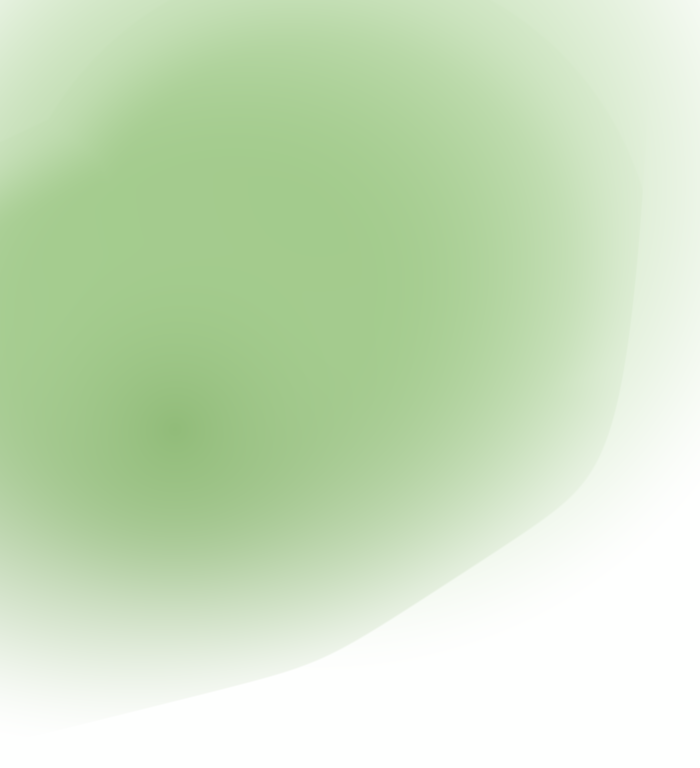
A Shadertoy shader for this background:

```glsl
const vec3 PAPER = vec3(0.998, 1.0, 0.998);
const vec3 HALO_GREEN = vec3(0.737, 0.859, 0.667);
const vec3 LEAF_GREEN = vec3(0.627, 0.788, 0.537);
const vec3 SAGE_GREEN = vec3(0.612, 0.745, 0.530);
const vec3 CORE_GREEN = vec3(0.565, 0.733, 0.470);

// Lengths are fractions of the canvas height
const vec2 HALO_CENTER = vec2(0.416, 0.759);
const float HALO_RADIUS = 0.66;
const float HALO_GAIN = 6.1;

const vec2 BLOB_CENTER = vec2(0.247, 0.584);
const vec2 BLOB_RADII = vec2(0.62, 0.53);
const float BLOB_TILT = 0.25;
const float BLOB_OPACITY = 0.87;

const vec2 DISC_CENTER = vec2(0.43, 0.63);
const float DISC_RADIUS = 0.425;
const vec2 SHOULDER_PEAK = vec2(0.13, 0.876);
const float SHOULDER_SLOPE = 0.47;
const float VEIL_OPACITY = 0.04;

const vec2 CORE_CENTER = vec2(0.228, 0.441);
const float CORE_RADIUS = 0.25;

// Coverage of the positive side, softened over about one sample
float coverage(float field) {
    float w = max(fwidth(field), 1e-5);
    return smoothstep(-w, w, field);
}

// Height of the wavy lower rim, climbing steeply at the right
float rimHeight(float x) {
    float bend = 0.03 * log(1.0 + exp((x - 0.42) / 0.03));
    float rise = 0.1 * exp((x - 0.806) / 0.025);
    return 0.03 + 0.25 * x + 0.4 * bend + rise;
}

// Pale halo that saturates towards its middle
float haloAlpha(vec2 p) {
    float t = max(1.0 - distance(p, HALO_CENTER) / HALO_RADIUS, 0.0);
    float glow = HALO_GAIN * t * t;
    return glow / (1.0 + glow);
}

// Flat-topped, tilted elliptic glow
float blobAlpha(vec2 p) {
    vec2 q = (p - BLOB_CENTER) / BLOB_RADII;
    float u = sqrt(dot(q, q) - BLOB_TILT * q.x * q.y);
    return BLOB_OPACITY * (1.0 - smoothstep(0.35, 1.08, u));
}

// Depth inside the disc joined with the left shoulder
float upperDepth(vec2 p) {
    float disc = DISC_RADIUS - distance(p, DISC_CENTER);
    float shoulder = SHOULDER_PEAK.y - p.y
                   - SHOULDER_SLOPE * abs(p.x - SHOULDER_PEAK.x);
    return max(disc, shoulder);
}

void mainImage(out vec4 fragColor, in vec2 fragCoord) {
    vec2 p = fragCoord / iResolution.y;

    // Back layer
    vec3 color = mix(PAPER, HALO_GREEN, haloAlpha(p));

    // Front layer, cut by the rim and faded near its upper outline
    float rim = coverage(p.y - rimHeight(p.x));
    float depth = upperDepth(p);
    float fade = mix(0.55, 1.0, smoothstep(0.0, 0.12, depth));
    float veil = VEIL_OPACITY * coverage(depth) * smoothstep(0.03, 0.2, p.y);
    float alpha = rim * min(blobAlpha(p) * fade + veil, 1.0);
    vec3 green = mix(SAGE_GREEN, LEAF_GREEN, smoothstep(0.15, 0.6, p.y));
    color = mix(color, green, alpha);

    // Darker core
    float core = max(1.0 - distance(p, CORE_CENTER) / CORE_RADIUS, 0.0);
    color = mix(color, CORE_GREEN, 0.95 * core * core);

    fragColor = vec4(color, 1.0);
}
```
